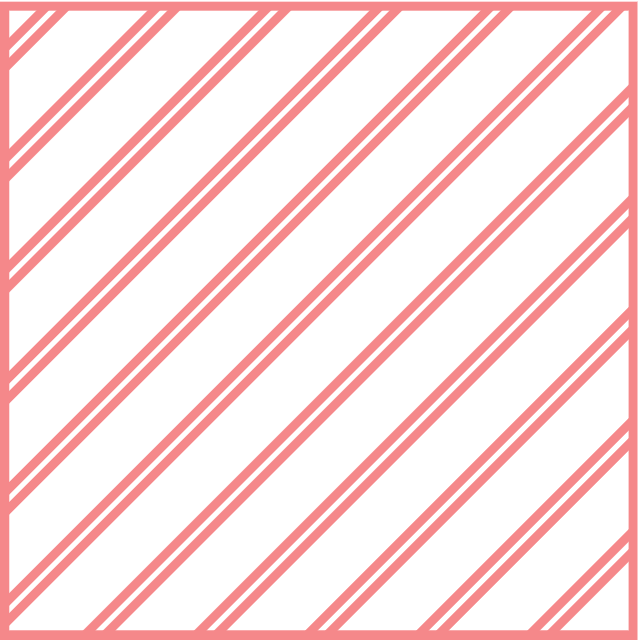
This pattern is drawn by a WebGL 2 fragment shader. Its source:

```glsl
#version 300 es
precision highp float;
// Paired coral diagonal stripes on white, inside a thin coral frame.

uniform vec2 u_resolution;
out vec4 outColor;

const vec3 WHITE = vec3(1.0);
const vec3 CORAL = vec3(0.96, 0.533, 0.54);

// Stripe sizes are measured horizontally, in canvas widths
const float PERIOD = 0.1736;
const float PHASE = -0.0334;
const float PAIR_OFFSET = 0.0156;
const float HALF_WIDTH = 0.0098;

// Frame edges as lower-left and upper-right corners
const vec2 OUTER_MIN = vec2(-0.01, -0.01);
const vec2 OUTER_MAX = vec2(0.9961, 0.9974);
const vec2 INNER_MIN = vec2(0.0145, 0.0152);
const vec2 INNER_MAX = vec2(0.9822, 0.9833);

// Signed distance to an axis-aligned box
float boxDistance(vec2 p, vec2 lo, vec2 hi) {
  vec2 d = abs(p - 0.5 * (lo + hi)) - 0.5 * (hi - lo);
  return length(max(d, 0.0)) + min(max(d.x, d.y), 0.0);
}

// Signed distance to the nearest stripe of a repeating pair at 45 degrees
float pairDistance(vec2 p, float period, float phase, float offset, float halfWidth) {
  float across = (fract((p.x - p.y - phase) / period + 0.5) - 0.5) * period;
  return (abs(abs(across) - offset) - halfWidth) * inversesqrt(2.0);
}

// Smooth coverage of a shape over one pixel
float coverage(float d, float pixel) {
  return clamp(0.5 - d / pixel, 0.0, 1.0);
}

void main() {
  vec2 p = gl_FragCoord.xy / u_resolution;
  float pixel = 1.0 / min(u_resolution.x, u_resolution.y);

  // Stripes
  float stripes = coverage(pairDistance(p, PERIOD, PHASE, PAIR_OFFSET, HALF_WIDTH), pixel);

  // Frame, with stripes kept inside it
  float outer = coverage(boxDistance(p, OUTER_MIN, OUTER_MAX), pixel);
  float inner = coverage(boxDistance(p, INNER_MIN, INNER_MAX), pixel);
  float ink = outer * mix(1.0, stripes, inner);

  outColor = vec4(mix(WHITE, CORAL, ink), 1.0);
}
```
